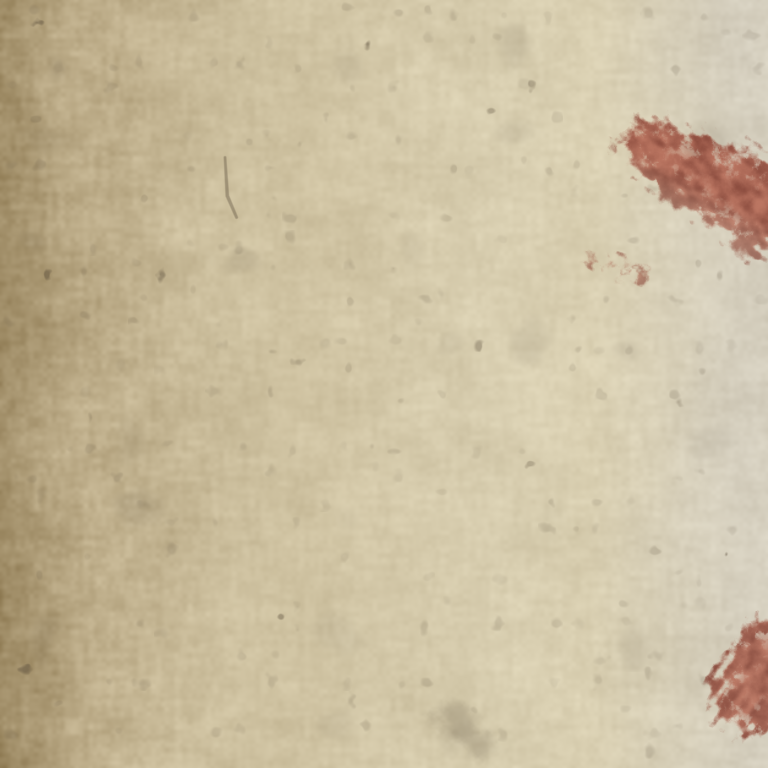
Reproduce this texture procedurally as a WebGL 2 fragment shader.

```glsl
#version 300 es
precision highp float;
// Aged paper, shaded brown at the left and cool at the right, with a faint
// laid weave, scattered specks and two dry, crumbly smears of red pigment.
// Value noise drives the tone; distance functions shape smears and the hair.

uniform vec2 u_resolution;
out vec4 fragColor;

const vec3 EDGE_BROWN  = vec3(0.61, 0.535, 0.385);
const vec3 SHADE_TAN   = vec3(0.735, 0.67, 0.53);
const vec3 MID_CREAM   = vec3(0.81, 0.76, 0.63);
const vec3 LIGHT_CREAM = vec3(0.848, 0.808, 0.69);
const vec3 COOL_GREY   = vec3(0.835, 0.81, 0.745);
const vec3 SPECK_TONE  = vec3(0.34, 0.29, 0.22);
const vec3 RED_DEEP    = vec3(0.50, 0.24, 0.19);
const vec3 RED_PALE    = vec3(0.73, 0.44, 0.36);
const float WEAVE_AMOUNT  = 0.034;
const float FINE_AMOUNT   = 0.026;
const float MOTTLE_AMOUNT = 0.075;

float hash(vec2 cell) {
    uvec2 q = uvec2(ivec2(cell)) * uvec2(1597u, 3571u);
    uint n = (q.x ^ (q.y * 7919u)) + 977u;
    n = (n ^ (n >> 15)) * 73939u;
    n = (n ^ (n >> 13)) * 91397u;
    n ^= n >> 16;
    return float(n & 65535u) / 65535.0;
}

float noise(vec2 p) {
    vec2 i = floor(p), f = fract(p);
    f = f * f * (3.0 - 2.0 * f);
    vec2 e = vec2(1.0, 0.0);
    return mix(mix(hash(i), hash(i + e.xy), f.x),
               mix(hash(i + e.yx), hash(i + e.xx), f.x), f.y);
}

float fbm(vec2 p) {
    float sum = 0.0, amp = 0.5;
    for (int i = 0; i < 4; i++) {
        sum += amp * noise(p);
        p = p * 2.03 + 17.3;
        amp *= 0.5;
    }
    return sum / 0.9375;
}

// Distance to a capsule whose radius changes from ra to rb
float taper(vec2 p, vec2 a, vec2 b, float ra, float rb) {
    vec2 ab = b - a;
    float h = clamp(dot(p - a, ab) / dot(ab, ab), 0.0, 1.0);
    return length(p - a - ab * h) - mix(ra, rb, h);
}

// Ground: left-to-right shading with wavering borders, then the weave
vec3 paper(vec2 p) {
    float x = p.x + 0.10 * (fbm(p * vec2(5.0, 3.0)) - 0.5);
    vec3 col = mix(EDGE_BROWN, SHADE_TAN, smoothstep(-0.03, 0.12, x));
    col = mix(col, MID_CREAM, smoothstep(0.07, 0.34, x));
    col = mix(col, LIGHT_CREAM, smoothstep(0.32, 0.70, x));
    col = mix(col, COOL_GREY, smoothstep(0.76, 0.98, x));
    float weave = noise(p * vec2(40.0, 130.0)) + noise(p * vec2(125.0, 38.0) + 51.0) - 1.0;
    float fine = noise(p * 170.0 + 9.0) - 0.5;
    float mottle = fbm(p * vec2(13.0, 17.0) + 31.0) - 0.5;
    float tone = WEAVE_AMOUNT * weave + FINE_AMOUNT * fine + MOTTLE_AMOUNT * mottle;
    return col + tone * mix(1.5, 0.8, smoothstep(0.0, 0.4, p.x)) * vec3(0.93, 1.0, 1.08);
}

// One jittered spot in some cells of a grid
float specks(vec2 p, float cells, float density, float radius, float seed) {
    vec2 id = floor(p * cells), key = id + seed;
    vec2 jitter = vec2(hash(key + 100.0), hash(key + 200.0));
    vec2 d = p - (id + mix(vec2(0.25), vec2(0.75), jitter)) / cells;
    d *= mix(vec2(0.7, 1.2), vec2(1.2, 0.7), hash(key + 300.0));
    float r = radius * mix(0.6, 1.2, hash(key + 400.0));
    float ragged = length(d) / r + 1.1 * (noise(p * 0.9 / radius + seed) - 0.5);
    float present = step(hash(key), density) * mix(0.35, 1.0, hash(key + 500.0));
    return present * (1.0 - smoothstep(0.3, 1.3, ragged));
}

// Dry pigment: grain is stretched along the stroke and breaks up the rim
vec3 pigment(vec3 ground, vec2 p, float dist, vec2 along, float strength) {
    vec2 q = vec2(dot(p, along), dot(p, vec2(-along.y, along.x)));
    float grain = noise(q * vec2(65.0, 120.0) + 7.0);
    float crumb = fbm(p * 75.0 + 23.0);
    float edge = dist + 0.028 * (grain - 0.5) + 0.036 * (crumb - 0.5);
    float cover = 1.0 - smoothstep(-0.012, 0.006, edge);
    float worn = smoothstep(0.55, 0.78, crumb) * smoothstep(-0.055, -0.01, dist);
    cover *= strength * (0.93 - 0.65 * worn);
    vec3 red = mix(RED_DEEP, RED_PALE, smoothstep(0.1, 0.9, 0.5 * grain + 0.5 * crumb + 0.05));
    return mix(ground, red, cover);
}

void main() {
    vec2 p = gl_FragCoord.xy / u_resolution;
    vec3 col = paper(p);

    // Broad faint smudges, small dark spots and fine dust
    float dirt = 0.11 * specks(p, 8.0, 0.30, 0.024, 11.0);
    dirt += 0.55 * specks(p, 12.0, 0.10, 0.0055, 47.0);
    dirt += 0.17 * specks(p, 30.0, 0.22, 0.0065, 83.0);
    dirt += 0.20 * (1.0 - smoothstep(-0.02, 0.015,
        taper(p, vec2(0.585, 0.07), vec2(0.625, 0.03), 0.016, 0.02) + 0.05 * (fbm(p * 40.0) - 0.5)));

    // A bent hair
    float hair = min(taper(p, vec2(0.293, 0.795), vec2(0.296, 0.745), 0.0004, 0.001),
                     taper(p, vec2(0.296, 0.745), vec2(0.308, 0.717), 0.001, 0.0006));
    dirt += 0.38 * (1.0 - smoothstep(0.0, 0.0026, hair));
    col = mix(col, SPECK_TONE, min(dirt, 0.8));

    // Long smear, paler on its lower flank, then the round one and a faint trace
    float slant = taper(p, vec2(0.848, 0.808), vec2(0.985, 0.733), 0.038, 0.062);
    float flank = smoothstep(-0.055, 0.0, dot(p - vec2(0.85, 0.80), vec2(0.48, 0.88)));
    col = pigment(col, p, slant, vec2(0.80, -0.60), mix(0.72, 1.0, flank));
    float blot = taper(p, vec2(0.978, 0.095), vec2(1.01, 0.14), 0.052, 0.058);
    col = pigment(col, p, blot, vec2(0.60, 0.80), 0.95);
    float trace = taper(p, vec2(0.775, 0.658), vec2(0.835, 0.640), 0.010, 0.014);
    float broken = smoothstep(0.42, 0.65, fbm(p * 60.0 + 5.0));
    col = pigment(col, p, trace, vec2(0.90, -0.44), 0.65 * broken);

    fragColor = vec4(clamp(col, 0.0, 1.0), 1.0);
}
```
